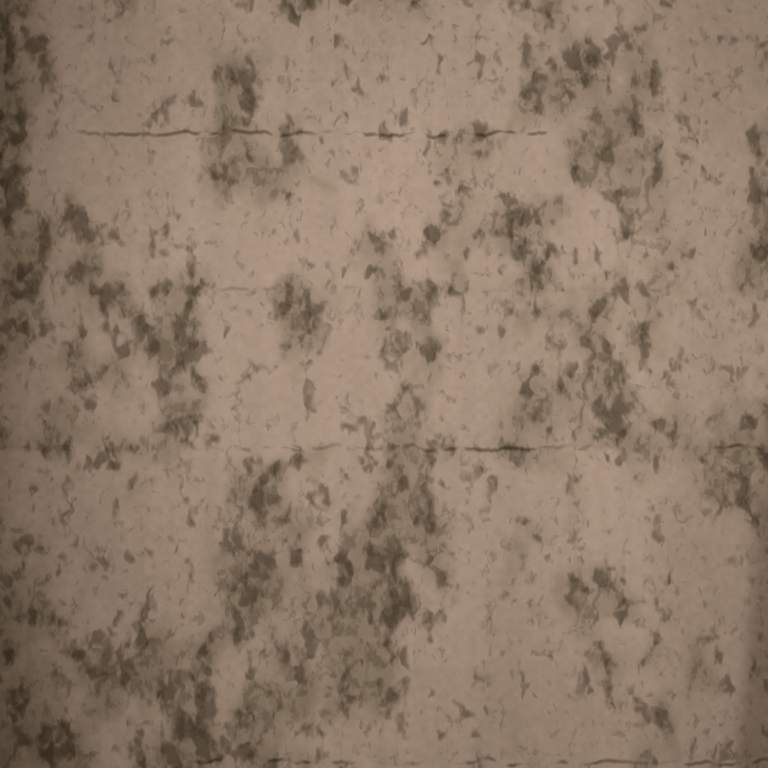
Write a Shadertoy shader that draws this texture.

```glsl
// Weathered plaster wall with flaking stains, faint horizontal joints and soft uneven light.

const vec3 UMBER = vec3(0.37, 0.31, 0.255);
const vec3 PLASTER = vec3(0.67, 0.58, 0.51);
const float JOINT_SPACING = 0.2045;
const float JOINT_OFFSET = 0.008;

float hash(vec2 p) {
    return fract(sin(dot(p, vec2(127.1, 311.7))) * 43758.5453);
}

float noise(vec2 p) {
    vec2 cell = floor(p);
    vec2 f = fract(p);
    f = f * f * (3.0 - 2.0 * f);
    float low = mix(hash(cell), hash(cell + vec2(1.0, 0.0)), f.x);
    float high = mix(hash(cell + vec2(0.0, 1.0)), hash(cell + vec2(1.0, 1.0)), f.x);
    return mix(low, high, f.y);
}

float fbm(vec2 p, int octaves) {
    float sum = 0.0;
    float weight = 0.5;
    float total = 0.0;
    for (int i = 0; i < octaves; i++) {
        sum += weight * noise(p);
        total += weight;
        weight *= 0.55;
        p = mat2(1.98, 0.25, -0.25, 1.98) * p + 17.3;
    }
    return sum / total;
}

// Brightness of the clean wall: fades to the left, bottom and far right.
float wallLight(vec2 uv) {
    float light = 0.69;
    light -= 0.22 * exp(-uv.x / 0.15);
    light -= 0.11 * pow(1.0 - uv.y, 2.5);
    light -= 0.06 * smoothstep(0.65, 1.0, uv.y);
    light -= 0.06 * smoothstep(0.75, 1.0, uv.x);
    float edge = uv.x - 0.955 - 0.09 * uv.y;
    return light - 0.11 * smoothstep(-0.012, 0.018, edge);
}

// Signed distance to the nearest joint, with a slight wobble.
float jointDistance(vec2 uv, float wobble) {
    float y = uv.y + wobble * (fbm(uv * vec2(30.0, 3.0), 4) - 0.5);
    return (fract((y - JOINT_OFFSET) / JOINT_SPACING + 0.5) - 0.5) * JOINT_SPACING;
}

// Cloudy stains, denser along the joints.
float stainMask(vec2 uv, float joint) {
    vec2 warp = 0.03 * vec2(noise(uv * 19.0), noise(uv * 19.0 + 41.0));
    float cloud = fbm((uv + warp) * vec2(13.0, 9.0) + 5.7, 4);
    cloud += 0.06 * exp(-abs(joint) / 0.014);
    return smoothstep(0.45, 0.76, cloud);
}

// Small upright flakes that gather inside the stains.
float flakes(vec2 uv, vec2 scale, float stain) {
    vec2 warp = 0.007 * vec2(noise(uv * 80.0), noise(uv * 80.0 + 23.0));
    float grain = fbm((uv + warp) * scale, 3) + 0.20 * (stain - 0.3);
    return smoothstep(0.55, 0.82, grain);
}

// Thin ragged crack lying on a joint.
float crack(vec2 uv, float joint) {
    float row = floor((uv.y - JOINT_OFFSET) / JOINT_SPACING + 0.5);
    float present = smoothstep(0.5, 0.72, noise(vec2(uv.x * 6.0, row * 7.3 + 2.0)));
    float broken = smoothstep(0.3, 0.7, noise(vec2(uv.x * 75.0, uv.y * 90.0)));
    return present * broken * (1.0 - smoothstep(0.0, 0.0045, abs(joint)));
}

void mainImage(out vec4 fragColor, in vec2 fragCoord) {
    vec2 uv = fragCoord / iResolution.xy;
    float joint = jointDistance(uv, 0.016);
    float stain = stainMask(uv, joint);

    // Clean plaster with trowel mottling, vertical streaks and fine grain
    float tone = wallLight(uv);
    tone += 0.05 * (fbm(uv * vec2(6.0, 4.0) + 31.0, 3) - 0.5);
    tone += 0.035 * (fbm(uv * vec2(48.0, 2.5), 3) - 0.5);
    tone += 0.045 * (fbm(uv * 125.0, 2) - 0.5);

    // Stains, flakes of two sizes and cracks darken the wall
    float coarse = flakes(uv, vec2(64.0, 40.0), stain);
    float fine = flakes(uv + 3.7, vec2(115.0, 75.0), stain);
    tone *= 1.0 - 0.15 * stain;
    tone *= 1.0 - 0.28 * coarse;
    tone *= 1.0 - 0.15 * fine;
    tone *= 1.0 - 0.32 * crack(uv, joint);

    // Tone to colour, with a faint olive cast in the stains
    vec3 color = mix(UMBER, PLASTER, (tone - UMBER.r) / (PLASTER.r - UMBER.r));
    color *= mix(vec3(1.0), vec3(0.99, 1.0, 0.98), stain);
    fragColor = vec4(clamp(color, 0.0, 1.0), 1.0);
}
```
